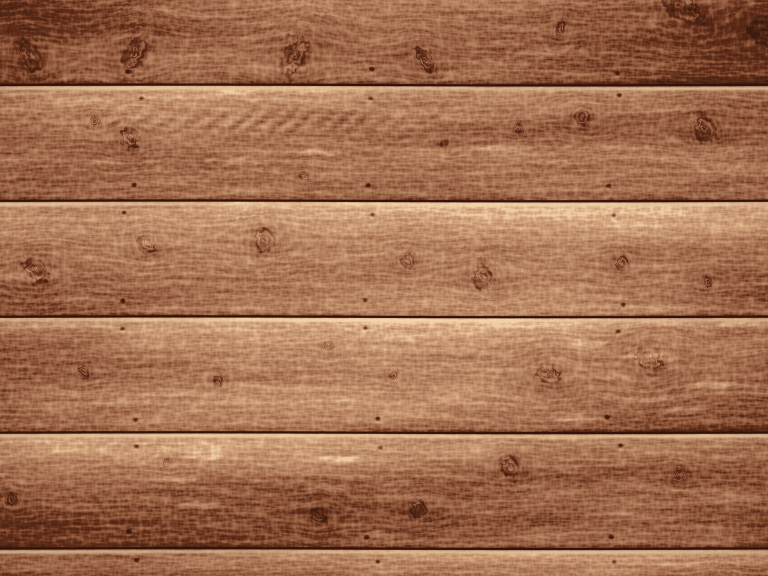
Write a WebGL 2 fragment shader that draws this texture.

```glsl
#version 300 es
precision highp float;
// Weathered horizontal timber planks with dark seams, fibrous grain, knots and nail holes.
uniform vec2 u_resolution;
out vec4 fragColor;

const float PLANK_HEIGHT = 0.2012;
const float FIRST_SEAM = 0.1476;
const vec3 SEAM_COLOR = vec3(0.20, 0.07, 0.04);
const vec3 EDGE_COLOR = vec3(0.97, 0.84, 0.67);

vec2 hash2(vec2 p) {
  return fract(sin(vec2(dot(p, vec2(127.1, 311.7)), dot(p, vec2(269.5, 183.3)))) * 43758.5);
}

mat2 rotation(float a) {
  return mat2(cos(a), sin(a), -sin(a), cos(a));
}

float bell(float x, float width) {
  return exp(-x * x / (width * width));
}

// Cellular noise: distance to the nearest scattered point
float cellular(vec2 p) {
  vec2 cell = floor(p);
  float nearest = 2.0;
  for (int j = -1; j <= 1; j++)
    for (int i = -1; i <= 1; i++) {
      vec2 id = cell + vec2(i, j);
      nearest = min(nearest, length(id + hash2(id) - p));
    }
  return nearest;
}

// Layered sines stretched along the plank
float bands(vec2 p, float seed) {
  float sum = 0.0, amplitude = 0.5, frequency = 24.0;
  for (int i = 0; i < 5; i++) {
    float k = float(i);
    float drift = 1.4 * sin(p.x * (3.1 + k * 1.3) + seed * (2.3 + k));
    sum += amplitude * sin(p.y * frequency + drift + seed * 4.7 + sum * 1.2);
    frequency *= 1.83;
    amplitude *= 0.68;
  }
  return sum;
}

float fibres(vec2 p) {
  float strands = cellular(p * vec2(7.0, 120.0)) - 0.5;
  float flecks = cellular(p * vec2(48.0, 190.0)) - 0.5;
  float sawMarks = cellular(p * vec2(160.0, 75.0)) - 0.5;
  return 0.28 * strands + 0.3 * flecks + 0.22 * sawMarks;
}

// Tone of one knot; offset is measured in knot radii
float knotTone(vec2 offset, float seed) {
  float angle = atan(offset.y, offset.x);
  float r = length(offset) * (1.0 + 0.07 * sin(angle * 3.0 + seed) + 0.05 * sin(angle * 7.0 - seed));
  float rim = bell(r - 0.85, 0.3) * (0.65 + 0.35 * sin(angle * 2.0 + seed));
  float rings = 0.17 * sin(r * 12.0 + 2.0 * sin(angle + seed)) * bell(r, 1.2);
  return rings - 0.3 * rim - 0.18 * bell(r, 0.35) - 0.08 * bell(r, 2.2);
}

// Adds scattered knots: x is tone, y is how far the grain bends
vec2 knots(vec2 p, float row) {
  vec2 total = vec2(0.0);
  for (int i = 0; i < 7; i++) {
    vec2 place = hash2(vec2(float(i) + 3.0, row + 8.0));
    vec2 shape = hash2(vec2(float(i) + 21.0, row + 15.0));
    vec2 center = vec2((float(i) + place.x) * 0.2, (0.2 + 0.6 * place.y) * PLANK_HEIGHT);
    float radius = mix(0.006, 0.02, shape.x * shape.x);
    float stretch = row < 0.0 ? 2.1 : 1.0 + 0.4 * shape.y;
    vec2 offset = rotation(shape.y * 2.0 - 1.0) * (p - center) / (radius * vec2(1.0, stretch));
    offset += 0.5 * (cellular(p * 110.0) - 0.5);
    total.x += knotTone(offset, shape.y * 6.3);
    total.y += (p.y - center.y) * 0.45 * bell(length(offset * vec2(0.6, 1.0)), 2.2);
  }
  return total;
}

// Two lines of nail holes in three columns
float nails(vec2 p, float row, float pixel) {
  float tone = 0.0;
  for (int i = 0; i < 6; i++) {
    vec2 jitter = hash2(vec2(float(i), row + 40.0)) - 0.5;
    float line = float(i / 3);
    vec2 center = vec2(0.23 + 0.42 * float(i % 3) + 0.035 * jitter.x, PLANK_HEIGHT * (0.11 + 0.77 * line + 0.05 * jitter.y));
    float d = length((p - center) * vec2(0.85, 1.0));
    tone -= 0.65 * (1.0 - smoothstep(0.0025 - pixel, 0.004 + pixel, d));
    tone += 0.16 * bell(length(p - center - vec2(0.0, 0.006)), 0.004);
  }
  return tone;
}

vec3 woodColor(float tone) {
  vec3 ramp[6] = vec3[6](vec3(0.38, 0.18, 0.10), vec3(0.55, 0.33, 0.22), vec3(0.66, 0.45, 0.33),
                         vec3(0.75, 0.56, 0.42), vec3(0.84, 0.66, 0.51), vec3(0.94, 0.80, 0.64));
  vec3 color = ramp[0] * (1.0 + clamp(tone * 1.2, -0.4, 0.0));
  for (int i = 1; i < 6; i++) color = mix(color, ramp[i], clamp(tone * 5.0 - float(i - 1), 0.0, 1.0));
  return color;
}

void main() {
  float pixel = 1.0 / u_resolution.y;
  vec2 uv = gl_FragCoord.xy * pixel;
  vec2 screen = gl_FragCoord.xy / u_resolution - 0.5;

  // Plank number and position measured down from its upper seam
  float level = (1.0 - uv.y - FIRST_SEAM + 0.0007 * sin(uv.x * 5.0)) / PLANK_HEIGHT;
  float row = floor(level), across = fract(level);
  vec2 p = vec2(uv.x, across * PLANK_HEIGHT);

  // Grain, bent around the knots
  vec2 knot = knots(p, row);
  vec2 grain = vec2(p.x, p.y - knot.y + 0.002 * sin(p.x * 7.0 + row * 2.0)) + vec2(row * 7.3, row * 3.1);
  float tone = 0.56 + 0.13 * bands(grain, row + 2.0) + fibres(grain) + knot.x;
  tone += 0.05 * cos((row - 1.2) * 1.5) + 0.27 * (1.0 - smoothstep(0.0, 0.45, across)) - 0.05 * across;
  tone += 0.08 * sin(uv.x * 4.3 + row * 2.4 + across * 2.0);

  // Feathered ripples on one plank and pale torn splinters
  float ripple = sin(p.x * 165.0 + p.y * 210.0 + 2.0 * sin(p.x * 11.0));
  float feather = bell(across - 0.31, 0.11) * bell(p.x - 0.43, 0.33) * step(abs(row), 0.5);
  tone += 0.15 * ripple * feather;
  float splinter = 1.0 - smoothstep(0.04, 0.17, cellular(grain * vec2(3.0, 17.0)) + 0.03 * sin(p.x * 130.0 + p.y * 300.0));
  tone += 0.25 * splinter * smoothstep(0.1, 0.8, sin(row * 2.2 + p.x * 3.0));

  // Nail holes and darkened borders
  tone += nails(p, row, pixel);
  tone -= 0.7 * dot(screen * screen, vec2(1.0, 0.8)) + 0.4 * pow(dot(screen, screen), 2.0);

  // Seam: shade above, dark gap, pale worn edge below
  float below = (fract(level + 0.5) - 0.5) * PLANK_HEIGHT;
  tone -= 0.25 * bell(min(below, 0.0), 0.007) * step(below, 0.0);
  vec3 color = woodColor(tone);
  float edge = bell(below - 0.006, 0.0036) * (0.75 + 0.2 * sin(uv.x * 6.0 + row * 2.0));
  color = mix(color, EDGE_COLOR * (1.0 - 0.4 * dot(screen, screen)), edge);
  float gap = 1.0 - smoothstep(0.0016 - 0.5 * pixel, 0.0016 + pixel, abs(below));
  fragColor = vec4(mix(color, SEAM_COLOR, gap), 1.0);
}
```
